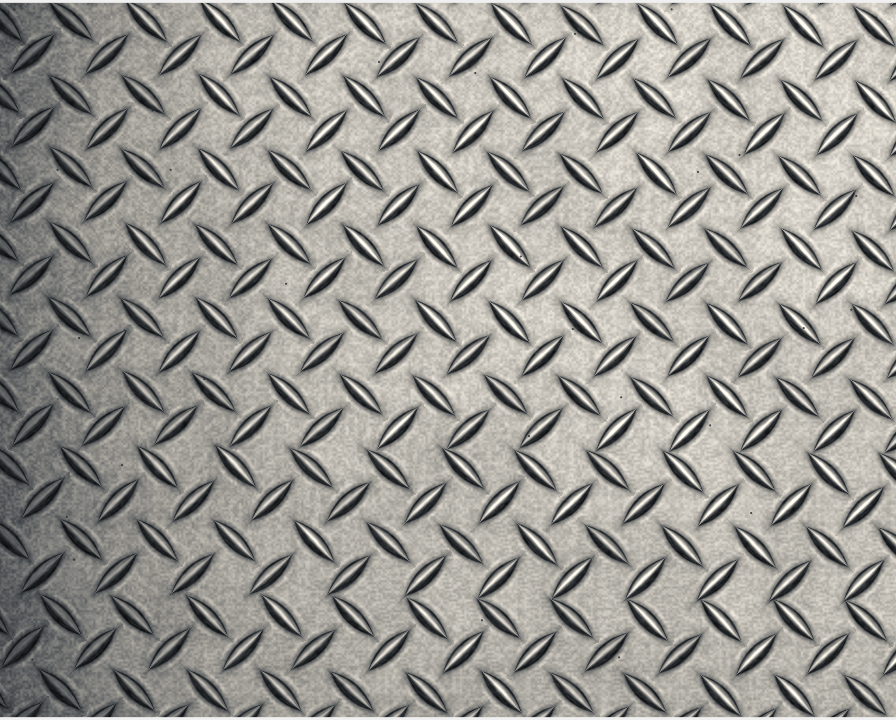
This texture is drawn by a Shadertoy shader. Its source:

```glsl
float hash(vec2 p) {
    return fract(sin(dot(p, vec2(127.1, 311.7))) * 43758.5453);
}

float noise(vec2 p) {
    vec2 i = floor(p), f = fract(p);
    f = f * f * (3.0 - 2.0 * f);
    return mix(mix(hash(i), hash(i + vec2(1, 0)), f.x),
               mix(hash(i + vec2(0, 1)), hash(i + vec2(1, 1)), f.x), f.y);
}

// Sideways slip of the three bands of rows
float rowShift(vec2 c) {
    if (c.y < 6.1) return -0.008 * c.y;
    if (c.y < 8.15) return 0.11 + 0.24 * smoothstep(1.0, 5.5, c.x);
    return -0.18 + 0.005 * c.x;
}

// Nearest lug: signed distance, position along, position across, seed
vec4 nearestLug(vec2 p) {
    vec4 best = vec4(9.0, 0.0, 0.0, 0.0);
    vec2 cell = floor(p / vec2(1.0, 1.02));
    for (int k = 0; k < 18; k++) {
        bool rising = k % 2 == 0;
        vec2 id = cell + vec2(k / 2 % 3, k / 6) - 1.0;
        vec2 c = id * vec2(1.0, 1.02) + (rising ? vec2(0.48, 0.72) : vec2(0.0, 0.26));
        float seed = hash(id + (rising ? 0.0 : 37.0));
        c.x += rowShift(c) + 0.05 * (seed - 0.5);
        c.y += 0.009 * c.x + 0.03 * (hash(id + 71.0) - 0.5);

        // Axes: along the lug, and across it towards its lower side
        float angle = 0.77 + 0.08 * (seed - 0.5);
        vec2 along = vec2(cos(angle), rising ? -sin(angle) : sin(angle));
        vec2 across = vec2(-along.y, along.x);
        vec2 q = p - c;
        float u = dot(q, along) / 0.39, v = dot(q, across);
        float w = 0.108 * (1.0 - u * u);
        float slope = 0.216 * u / 0.39;
        float d = (abs(v) - w) / sqrt(1.0 + slope * slope);
        if (d < best.x) best = vec4(d, u, v / max(w, 0.012), seed);
    }
    return best;
}

void mainImage(out vec4 fragColor, in vec2 fragCoord) {
    vec2 uv = fragCoord / iResolution.xy;
    float px = 12.29 / iResolution.x;
    vec2 p = vec2(fragCoord.x, iResolution.y - fragCoord.y) * px;

    // Plate lit from the right, with smudges and grain
    float light = 0.82 - 0.38 * exp(-5.0 * uv.x) - 0.13 * pow(1.0 - uv.y, 2.0);
    light -= 0.1 * exp(-9.0 * length(uv - vec2(0.0, 1.0)));
    float grain = 0.6 * noise(p * 34.0) + 0.4 * noise(p * 17.0 + 9.0) - 0.5;
    float tone = light + 0.07 * (noise(p * 1.3) - 0.5) + 0.24 * grain;

    // Contact shadow and the pale lip around each lug
    vec4 lug = nearestLug(p);
    float d = lug.x, u = lug.y, t = lug.z;
    float outside = max(d, 0.0);
    tone *= 1.0 - (t > 0.0 ? 0.55 : 0.42) * exp(-outside / 0.045);
    tone += 0.13 * exp(-pow((outside - 0.07) / 0.03, 2.0)) * smoothstep(1.0, 0.3, abs(u));

    // Polished lug: grey upper flank, bright ridge, dark lower flank and rim
    float metal = mix(0.46, 0.15, smoothstep(-0.2, 0.55, t));
    metal = mix(metal, 0.1, smoothstep(0.55, 0.95, abs(t)));
    float ridge = exp(-pow((t + 0.12 - 0.15 * u) / 0.3, 2.0)) * (1.0 - pow(abs(u), 3.0));
    metal += ridge * (0.45 + 0.25 * lug.w) * smoothstep(0.3, 0.8, light);
    metal += 0.12 * (noise(vec2(u * 5.0, t * 6.0) + lug.w * 50.0) - 0.5) + 0.08 * grain;
    metal *= 0.45 + 0.7 * light;
    tone = mix(tone, metal, smoothstep(px, -px, d));

    // Sparse dark specks
    vec2 id = floor(p * 1.6);
    vec2 speck = fract(p * 1.6) - 0.2 - 0.6 * vec2(hash(id + 3.0), hash(id + 8.0));
    float dust = smoothstep(0.035, 0.01, length(speck)) * step(0.88, hash(id + 15.0));
    tone = clamp(mix(tone, 0.15, 0.8 * dust), 0.05, 1.0);

    // Cool darks, warm lights, pale strip at the top and bottom edges
    vec3 color = tone * mix(vec3(0.93, 1.0, 1.07), vec3(1.03, 1.01, 0.965), smoothstep(0.1, 0.65, tone));
    float edge = smoothstep(0.495, 0.497, abs(uv.y - 0.5));
    fragColor = vec4(mix(color, vec3(0.94), edge), 1.0);
}
```
